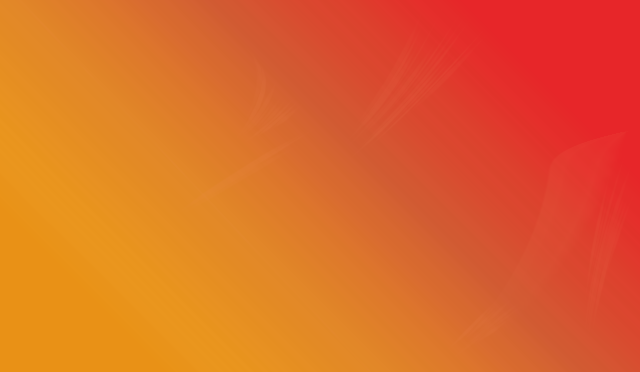
This background is drawn by a WebGL 2 fragment shader. Its source:

```glsl
#version 300 es
precision highp float;
// Diagonal orange-to-red gradient with faint streaks and feathery brush strokes.

uniform vec2 u_resolution;
out vec4 outColor;

const vec3 AMBER = vec3(0.914, 0.570, 0.085);
const vec3 GOLD = vec3(0.916, 0.585, 0.115);
const vec3 OCHRE = vec3(0.885, 0.530, 0.155);
const vec3 COPPER = vec3(0.862, 0.450, 0.175);
const vec3 CLAY = vec3(0.822, 0.360, 0.200);
const vec3 BRICK = vec3(0.860, 0.270, 0.180);
const vec3 RED = vec3(0.905, 0.150, 0.160);
const vec3 SHEEN = vec3(0.950, 0.550, 0.370);

float hash(float n) {
  return fract(sin(n * 127.1 + 3.7) * 4375.85);
}

float noise(float x) {
  float cell = floor(x);
  return mix(hash(cell), hash(cell + 1.0), smoothstep(0.0, 1.0, x - cell));
}

float ramp(float a, float b, float x) {
  return clamp((x - a) / (b - a), 0.0, 1.0);
}

// Colour ramp along the diagonal, from lower left to upper right
vec3 diagonalColor(float s) {
  vec3 color = mix(AMBER, GOLD, ramp(-0.56, -0.42, s));
  color = mix(color, OCHRE, ramp(-0.35, 0.02, s));
  color = mix(color, COPPER, ramp(0.02, 0.30, s));
  color = mix(color, CLAY, ramp(0.30, 0.56, s));
  color = mix(color, BRICK, ramp(0.56, 0.86, s));
  return mix(color, RED, ramp(0.86, 1.24, s));
}

// Distance to a quadratic curve and the position along it
vec2 curveDistance(vec2 p, vec2 a, vec2 b, vec2 c) {
  const int STEPS = 10;
  vec2 nearest = vec2(9.0, 0.0);
  vec2 start = a;
  for (int i = 1; i <= STEPS; i++) {
    float t = float(i) / float(STEPS);
    vec2 end = mix(mix(a, b, t), mix(b, c, t), t);
    vec2 span = end - start;
    float h = clamp(dot(p - start, span) / dot(span, span), 0.0, 1.0);
    float d = length(p - start - span * h);
    if (d < nearest.x) nearest = vec2(d, t + (h - 1.0) / float(STEPS));
    start = end;
  }
  return nearest;
}

// Tapered hairs that spread from a root to a line of tips
float fan(vec2 p, vec2 root, vec2 bend, vec2 tipA, vec2 tipB, int count, float seed) {
  float pixel = 1.0 / u_resolution.y;
  float cover = 0.0;
  for (int i = 0; i < count; i++) {
    float id = seed + float(i);
    float spread = (float(i) + 0.5) / float(count);
    vec2 tip = mix(tipA, tipB, spread);
    vec2 shift = (tipB - tipA) * (spread - 0.5) * 0.35;
    vec2 hair = curveDistance(p, root + shift, bend + shift, tip);
    float first = 0.35 * hash(id + 20.0);
    float last = 0.75 + 0.25 * hash(id + 40.0);
    float taper = smoothstep(first, first + 0.3, hair.y)
                * (1.0 - smoothstep(last - 0.3, last, hair.y));
    float width = mix(0.002, 0.007, hash(id)) * taper;
    float line = 1.0 - smoothstep(width - pixel, width + pixel, hair.x);
    cover = max(cover, line * taper * mix(0.4, 1.0, hash(id + 60.0)));
  }
  return cover;
}

// Broad translucent blade with streaks running along its length
float blade(vec2 p) {
  float crown = pow(ramp(0.54, 0.647, p.y), 2.5);
  float left = 1.17 + p.y - 0.8 * p.y * p.y + 0.2 * crown;
  float right = 1.25 + 1.1 * p.y - 0.66 * p.y * p.y;
  float u = (p.x - left) / max(right - left, 0.01);
  float ragged = 0.12 * (noise(p.y * 45.0) - 0.5) * (1.0 - p.y);
  float inside = smoothstep(-0.03, 0.03, u) * (1.0 - smoothstep(0.75, 1.05, u + ragged));
  float top = 1.0 - smoothstep(0.642, 0.65, p.y);
  float fade = smoothstep(0.02, 0.5, p.y);
  return inside * top * fade * mix(0.65, 1.0, noise(u * 14.0 + p.y * 2.0));
}

void main() {
  vec2 p = gl_FragCoord.xy / u_resolution.y;
  float s = p.x + p.y - 1.0;
  float along = p.x - p.y;

  // Streaks shift the ramp a little and drift slowly along the diagonal
  float broad = noise(s * 16.0 + 5.0) - 0.5;
  float fine = noise(s * 75.0 + 0.6 * noise(along * 3.0)) - 0.5;
  float streakFade = smoothstep(-0.58, -0.45, s) * (1.0 - smoothstep(1.1, 1.3, s));
  vec3 color = diagonalColor(s + streakFade * (0.035 * broad + 0.018 * fine));
  color += streakFade * 0.008 * fine;

  // Thin scratch along the diagonal
  float scratch = 1.0 - smoothstep(0.001, 0.006, abs(s - 0.025 + 0.03 * along));
  color = mix(color, SHEEN, 0.09 * scratch * noise(along * 14.0));

  // Feathery strokes
  float hook = fan(p, vec2(0.547, 0.542), vec2(0.814, 0.789), vec2(0.61, 0.91), vec2(0.64, 0.89), 4, 1.0);
  float barbs = fan(p, vec2(0.636, 0.61), vec2(0.72, 0.66), vec2(0.74, 0.80), vec2(0.86, 0.75), 7, 11.0);
  float sweep = fan(p, vec2(0.446, 0.40), vec2(0.62, 0.52), vec2(0.88, 0.685), vec2(0.86, 0.635), 5, 23.0);
  float plume = fan(p, vec2(0.90, 0.56), vec2(1.10, 0.73), vec2(1.15, 1.04), vec2(1.36, 0.95), 13, 37.0);
  float tail = fan(p, vec2(1.18, 0.02), vec2(1.30, 0.12), vec2(1.39, 0.27), vec2(1.44, 0.18), 8, 53.0);
  float reeds = fan(p, vec2(1.575, 0.06), vec2(1.60, 0.33), vec2(1.66, 0.64), vec2(1.77, 0.60), 8, 71.0);
  float strokes = max(max(hook, barbs), max(sweep, max(plume, max(tail, reeds))));
  color = mix(color, SHEEN, 0.11 * strokes);
  color = mix(color, SHEEN, 0.10 * blade(p));

  outColor = vec4(color, 1.0);
}
```
